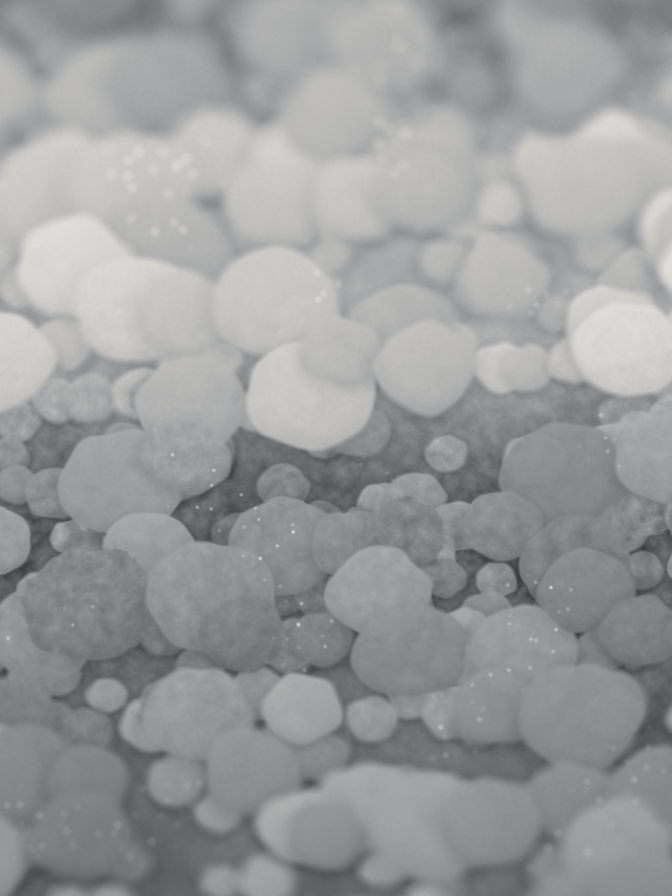
Give the GLSL for this texture, as a WebGL 1 fragment shader.

```glsl
precision highp float;
// Draws a heap of frosted hailstones, sharp in a middle band and blurred above and below.
uniform vec2 u_resolution;

const float FOCUS_HEIGHT = 0.53;
const vec3 COOL_TINT = vec3(-0.004, 0.001, 0.006);
const vec3 WARM_TINT = vec3(0.007, 0.002, -0.009);

vec2 hash2(vec2 cell) {
  vec3 h = fract(cell.xyx * vec3(0.1031, 0.1030, 0.0973));
  h += dot(h, h.yzx + 33.33);
  return fract((h.xx + h.yz) * h.zy);
}

float corner(vec2 cell, vec2 offset, vec2 local) {
  return dot(hash2(cell + offset) * 2.0 - 1.0, local - offset);
}

float gradientNoise(vec2 p) {
  vec2 cell = floor(p);
  vec2 f = fract(p);
  vec2 u = f * f * f * (f * (f * 6.0 - 15.0) + 10.0);
  float low = mix(corner(cell, vec2(0.0), f), corner(cell, vec2(1.0, 0.0), f), u.x);
  float high = mix(corner(cell, vec2(0.0, 1.0), f), corner(cell, vec2(1.0), f), u.x);
  return mix(low, high, u.y);
}

float fbm(vec2 p) {
  float sum = 0.0;
  float gain = 0.6;
  for (int i = 0; i < 4; i++) {
    sum += gain * gradientNoise(p);
    p = mat2(1.6, 1.2, -1.2, 1.6) * p + 7.3;
    gain *= 0.55;
  }
  return sum;
}

// Depth of field: edge softness and the strength of fine detail.
float blurAt(float y) {
  float d = y - FOCUS_HEIGHT;
  return max(0.0028 + 0.052 * d * d, 1.0 / u_resolution.x);
}

float sharpnessAt(float y) {
  float d = y - FOCUS_HEIGHT;
  return exp(-13.0 * d * d);
}

// Broad light: grey foreground, bright far slope, dim top edge.
float ambient(vec2 p) {
  float slope = smoothstep(0.48, 0.88, p.y);
  float top = smoothstep(1.13, 1.33, p.y);
  float front = 1.0 - smoothstep(0.0, 0.3, p.y);
  return 0.575 + 0.2 * slope - 0.17 * top + 0.03 * front + 0.1 * gradientNoise(p * 2.6 + 4.0);
}

// Lays one layer of lumpy stones over a tone, far rows first.
float layStones(float tone, vec2 p, float size, float keep, float contrast, float seed, float grit) {
  vec2 home = floor(p / size);
  for (int j = 0; j < 5; j++) {
    for (int i = 0; i < 5; i++) {
      vec2 id = home + vec2(float(i) - 2.0, 2.0 - float(j));
      vec2 place = hash2(id + seed);
      vec2 kind = hash2(id + seed + 57.0);
      vec2 centre = (id + 0.5 + (place - 0.5) * 0.9) * size;
      float radius = size * mix(0.46, 0.78, kind.y);
      vec2 q = (p - centre) / radius;
      float lump = 0.22 * gradientNoise(q * 1.3 + place * 40.0);
      float rough = 0.25 + fract(kind.y * 7.0);
      float reach = length(q * vec2(0.93, 1.08)) + lump + 0.12 * grit * rough;
      float edge = (reach - 1.0) * radius;
      float blur = blurAt(centre.y);
      float present = step(kind.x, keep);

      float shadow = 1.0 - smoothstep(0.0, 0.3 * radius + blur, edge);
      tone -= present * 0.05 * shadow * (0.6 - 0.4 * clamp(q.y, -1.0, 1.0));

      float body = ambient(centre) + (place.x - 0.5) * contrast;
      body += 0.028 * q.y - 0.012 * q.x + 0.05 * lump;
      body -= 0.045 * smoothstep(0.55, 1.05, reach) * (0.4 - 0.6 * q.y);
      body += 0.13 * grit * rough;
      float cover = 1.0 - smoothstep(-blur, blur, edge);
      tone = mix(tone, body, 0.93 * present * cover);
    }
  }
  return tone;
}

// Small wet highlights that widen and fade out of focus.
float glints(vec2 p, float size) {
  vec2 home = floor(p / size);
  float sum = 0.0;
  for (int j = -1; j <= 1; j++) {
    for (int i = -1; i <= 1; i++) {
      vec2 id = home + vec2(float(i), float(j));
      vec2 place = hash2(id + 211.0);
      vec2 kind = hash2(id + 307.0);
      vec2 centre = (id + place) * size;
      float patchy = smoothstep(0.05, 0.3, gradientNoise(centre * 6.0 + 20.0));
      float radius = 0.0018 + 0.45 * blurAt(centre.y);
      float spot = 1.0 - smoothstep(0.3 * radius, 1.3 * radius, length(p - centre));
      float power = 0.05 + 0.25 * sharpnessAt(centre.y);
      sum += spot * power * patchy * step(0.45, kind.x) * kind.y;
    }
  }
  return sum;
}

void main() {
  vec2 p = gl_FragCoord.xy / u_resolution.x;
  float sharpness = sharpnessAt(p.y);
  float grit = fbm(p * 42.0) * sharpness;

  // Shaded gaps, then rubble, then whole stones.
  float gap = mix(0.17, 0.08, smoothstep(0.6, 0.9, p.y));
  float tone = ambient(p) - gap + 0.12 * fbm(p * 9.0) + 0.2 * grit;
  tone = layStones(tone, p, 0.058, 0.5, 0.16, 11.0, grit * 1.6) - 0.025;
  tone = layStones(tone, p, 0.118, 0.68, 0.15, 83.0, grit);
  tone += glints(p, 0.024) + 0.012 * gradientNoise(p * 170.0);

  vec3 tint = mix(COOL_TINT, WARM_TINT, smoothstep(0.62, 0.8, tone));
  gl_FragColor = vec4(clamp(tone + tint, 0.0, 1.0), 1.0);
}
```
